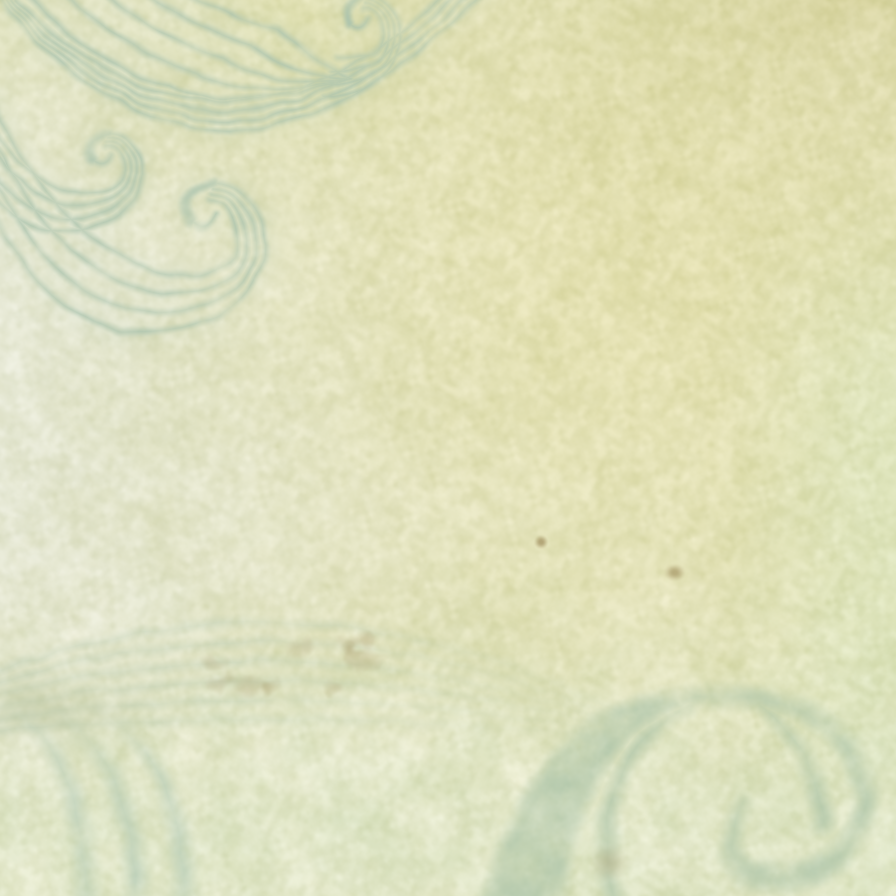
Write a WebGL 1 fragment shader that draws this background.

```glsl
precision highp float;
uniform vec2 u_resolution;

float hash(vec2 p) {
  vec3 q = fract(vec3(p.xyx) * 0.1031);
  q += dot(q, q.yzx + 33.33);
  return fract((q.x + q.y) * q.z);
}

float noise(vec2 p) {
  vec2 i = floor(p), f = fract(p);
  f = f * f * (3.0 - 2.0 * f);
  return mix(mix(hash(i), hash(i + vec2(1, 0)), f.x),
             mix(hash(i + vec2(0, 1)), hash(i + vec2(1, 1)), f.x), f.y);
}

float fbm(vec2 p) {
  float sum = 0.0, amp = 0.5;
  for (int i = 0; i < 4; i++) {
    sum += amp * noise(p);
    p = mat2(1.6, 1.2, -1.2, 1.6) * p + 17.0;
    amp *= 0.5;
  }
  return sum;
}

// Distance to a quadratic curve, whose half width runs from w0 to w1
float stroke(vec2 p, vec2 a, vec2 b, vec2 c, float w0, float w1) {
  float d = 9.0;
  vec2 from = a;
  for (int i = 1; i <= 12; i++) {
    float t = float(i) / 12.0;
    vec2 to = mix(mix(a, b, t), mix(b, c, t), t);
    vec2 e = to - from, r = p - from;
    float h = clamp(dot(r, e) / dot(e, e), 0.0, 1.0);
    d = min(d, length(r - e * h) - mix(w0, w1, t + (h - 1.0) / 12.0));
    from = to;
  }
  return d;
}

float curve(vec2 p, vec2 a, vec2 b, vec2 c) { return stroke(p, a, b, c, 0.0, 0.0); }

// Plume of four strands that closes in a hook; the tail is optional
float plume(vec2 p, bool tail) {
  float d = 9.0;
  for (int i = 0; i < 4; i++) {
    float k = float(i) / 3.0;
    vec2 belly = mix(vec2(0.169, 0.370), vec2(0.189, 0.306), k);
    vec2 side = mix(vec2(0.297, 0.273), vec2(0.267, 0.267), k);
    if (tail) d = min(d, curve(p, vec2(-0.007, 0.241 - 0.124 * k), mix(vec2(0.065, 0.378), vec2(0.078, 0.286), k), belly));
    d = min(d, curve(p, belly, mix(vec2(0.28, 0.365), vec2(0.267, 0.312), k), side));
    d = min(d, curve(p, side, mix(vec2(0.286, 0.208), vec2(0.26, 0.221), k), mix(vec2(0.241, 0.204), vec2(0.234, 0.224), k)));
  }
  d = min(d, stroke(p, vec2(0.241, 0.204), vec2(0.195, 0.215), vec2(0.211, 0.247), 0.002, 0.004));
  return min(d, curve(p, vec2(0.211, 0.247), vec2(0.232, 0.263), vec2(0.242, 0.24)));
}

float ink(float d, float soft) { return 1.0 - smoothstep(-soft, soft, d); }

float glow(vec2 p, vec2 at, vec2 scale) {
  vec2 q = (p - at) * scale;
  return exp(-dot(q, q));
}

void main() {
  vec2 uv = gl_FragCoord.xy / u_resolution;
  vec2 p = vec2(uv.x, 1.0 - uv.y); // measured down from the top
  float px = 1.0 / u_resolution.y;

  // Paper tones
  float cloud = fbm(p * 7.0) - 0.47;
  vec3 col = vec3(0.885, 0.89, 0.735);
  col = mix(col, vec3(0.895, 0.905, 0.825), clamp(glow(p, vec2(0.0, 0.5), vec2(2.0, 2.1)) + cloud * 0.4, 0.0, 1.0));
  col = mix(col, vec3(0.89, 0.875, 0.675), 0.8 * glow(p, vec2(0.72, 0.3), vec2(2.5, 2.4)));
  col = mix(col, vec3(0.87, 0.9, 0.745), 0.8 * smoothstep(0.78, 1.0, p.x) * smoothstep(0.15, 0.5, p.y));
  col = mix(col, vec3(0.872, 0.9, 0.78), 0.75 * smoothstep(0.65, 0.95, p.y));
  col = mix(col, vec3(0.83, 0.81, 0.59), 0.65 * exp(-4.5 * length((p - vec2(0.95, 0.0)) * vec2(0.9, 1.5))));
  col = mix(col, vec3(0.86, 0.86, 0.64), 0.6 * exp(-10.0 * length(p - vec2(0.32, 0.02))));

  // Mottling and fine grain
  col += vec3(0.04, 0.035, 0.06) * cloud;
  col += vec3(0.07, 0.065, 0.12) * (fbm(p * 58.0) - 0.47);
  col += vec3(0.045, 0.04, 0.06) * (noise(p * mat2(120.0, 70.0, -70.0, 120.0)) - 0.5);
  col += vec3(0.09, 0.06, 0.1) * smoothstep(0.5, 0.9, p.y) * (fbm(p * 24.0) - 0.47);

  // Worn ink with slightly wandering lines
  float wear = clamp(0.35 + 1.3 * fbm(p * 32.0), 0.4, 1.3);
  vec2 q = p + 0.005 * (vec2(noise(p * 45.0), noise(p * 45.0 + 60.0)) - 0.5);
  vec3 sage = vec3(0.67, 0.765, 0.68);

  // Engraved plumes at the upper left
  float d = plume(q, true);
  d = min(d, 0.65 * plume((q - vec2(-0.034, 0.017)) / 0.65, true));
  d = min(d, 0.68 * plume((q - vec2(0.247, -0.143)) / 0.68, false));
  for (int i = 0; i < 5; i++) {
    float k = float(i) / 4.0;
    vec2 knee = vec2(0.19 + 0.12 * k, 0.095 - 0.06 * k);
    d = min(d, curve(q, vec2(0.03 + 0.17 * k, -0.01), vec2(0.1 + 0.16 * k, 0.075 - 0.06 * k), knee));
    d = min(d, curve(q, knee, knee + vec2(0.05, 0.035), vec2(0.39, 0.088)));
    if (i < 4) d = min(d, curve(q, vec2(0.025 * k, 0.0), vec2(0.247, 0.294 - 0.085 * k), vec2(0.534 - 0.05 * k, -0.005)));
  }
  col = mix(col, sage, wear * (0.5 * ink(d - 0.0026, 0.0036 + px) + 0.16 * exp(-85.0 * d)));

  // Faint ribbon across the lower left
  float ribbon = 9.0;
  for (int i = 0; i < 6; i++) {
    float k = float(i) / 5.0;
    ribbon = min(ribbon, curve(q, vec2(-0.02, 0.757 + 0.06 * k), vec2(0.33, 0.615 + 0.17 * k), vec2(0.69, 0.795 + 0.03 * k)));
  }
  float fade = 1.0 - smoothstep(0.2, 0.8, p.x + 2.0 * (p.y - 0.7));
  col = mix(col, sage, wear * (0.08 + 0.25 * fade) * ink(ribbon - 0.003, 0.007 + px));
  col = mix(col, vec3(0.72, 0.75, 0.6), 0.4 * wear * glow(p, vec2(0.05, 0.79), vec2(12.0, 32.0)));

  // Blurred stems at the bottom left
  float stems = 9.0;
  for (int i = 0; i < 3; i++) {
    float k = float(i) / 2.0;
    stems = min(stems, stroke(q, vec2(0.01 + 0.1 * k, 0.79), vec2(0.1 + 0.11 * k, 0.85), vec2(0.097 + 0.11 * k, 1.02), 0.002, 0.01));
  }
  col = mix(col, vec3(0.7, 0.79, 0.71), 0.6 * wear * smoothstep(0.76, 0.87, p.y) * ink(stems, 0.014));

  // Broad scroll at the bottom right
  float scroll = stroke(q, vec2(0.58, 1.03), vec2(0.62, 0.785), vec2(0.794, 0.777), 0.046, 0.006);
  scroll = min(scroll, stroke(q, vec2(0.794, 0.777), vec2(0.963, 0.781), vec2(0.966, 0.898), 0.01, 0.01));
  scroll = min(scroll, stroke(q, vec2(0.966, 0.898), vec2(0.95, 0.983), vec2(0.846, 0.979), 0.01, 0.015));
  scroll = min(scroll, stroke(q, vec2(0.846, 0.979), vec2(0.794, 0.963), vec2(0.83, 0.895), 0.014, 0.004));
  scroll = min(scroll, stroke(q, vec2(0.846, 0.788), vec2(0.911, 0.833), vec2(0.919, 0.918), 0.004, 0.009));
  scroll = min(scroll, stroke(q, vec2(0.688, 1.01), vec2(0.645, 0.859), vec2(0.768, 0.788), 0.009, 0.007));
  col = mix(col, vec3(0.68, 0.77, 0.66), 0.64 * wear * ink(scroll, 0.012));

  // Brown specks and stains
  float spots = 0.7 * ink(length(p - vec2(0.604, 0.605)) - 0.005, 0.004);
  spots += 0.6 * ink(length((p - vec2(0.753, 0.639)) * vec2(0.8, 1.0)) - 0.006, 0.005);
  spots += 0.3 * ink(length(p - vec2(0.68, 0.963)) - 0.012, 0.014);
  for (int i = 0; i < 9; i++) {
    float n = float(i);
    vec2 at = vec2(0.17 + 0.3 * hash(vec2(n, 3.0)), 0.71 + 0.06 * hash(vec2(n, 8.0)));
    float ragged = 0.012 * (noise(p * 90.0) - 0.5);
    spots += 0.22 * ink(length((p - at) * vec2(0.6, 1.0)) - 0.004 - 0.007 * hash(vec2(n, 5.0)) + ragged, 0.006);
  }
  col = mix(col, vec3(0.62, 0.55, 0.36), min(spots, 0.75));

  gl_FragColor = vec4(clamp(col, 0.0, 1.0), 1.0);
}
```
